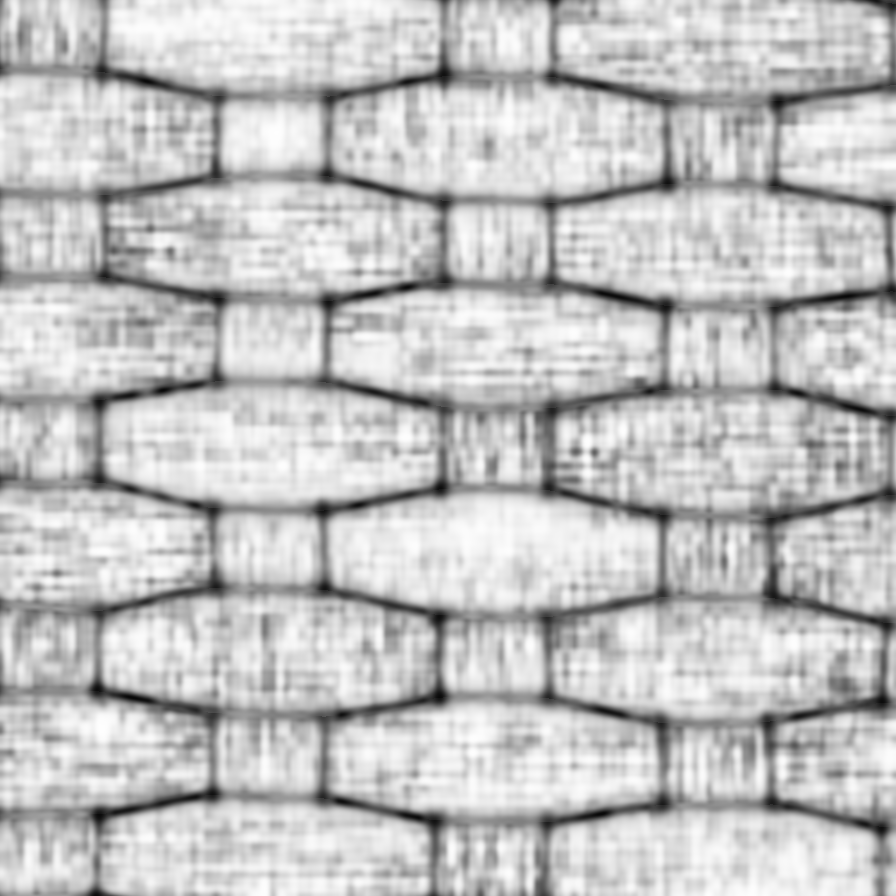
This texture is drawn by a Shadertoy shader. Its source:

```glsl
const float TAU = 6.2831853;
const float COLUMNS = 2.0;        // weave periods across
const float ROW_PITCH = 0.1154;   // height of one woven row
const float ROW_START = 0.16;     // rows hidden below the canvas
const float BULGE = 0.104;        // edge swing, in rows
const float REED_HALF = 0.378;    // half length of a reed, in periods
const vec3 PAPER = vec3(0.995);
const vec3 INK = vec3(0.01);

float hash(vec2 p) {
    vec3 q = fract(p.xyx * vec3(0.1031, 0.1030, 0.0973));
    q += dot(q, q.yzx + 33.33);
    return fract((q.x + q.y) * q.z);
}

float noise(vec2 p) {
    vec2 i = floor(p), f = fract(p);
    f = f * f * (3.0 - 2.0 * f);
    vec2 e = vec2(0.0, 1.0);
    return mix(mix(hash(i), hash(i + e.yx), f.x),
               mix(hash(i + e.xy), hash(i + e.yy), f.x), f.y);
}

float softLine(float distance, float radius) {
    float d = distance / radius;
    return exp(-d * d);
}

// Crossed fibres; "along" chooses horizontal (1) or vertical (0) dominance
float fibres(vec2 p, float along) {
    float horizontal = noise(p * vec2(17.0, 125.0) + 7.0);
    float vertical = noise(p * vec2(125.0, 21.0) + 31.0);
    float speck = noise(p * vec2(95.0, 75.0) + 53.0);
    float n = mix(vertical, horizontal, mix(0.2, 0.65, along));
    n = mix(n, speck, 0.34);
    n = clamp(0.5 + 1.12 * (n - 0.5), 0.0, 1.0);
    return n * n;
}

// Slanted and slightly uneven weave space
vec2 warp(vec2 p) {
    vec2 wobble = vec2(noise(p * 9.0 + 3.0), noise(p * 9.0 + 17.0)) - 0.5;
    vec2 slant = vec2(-0.010 * (p.y - 0.5), 0.016 * (p.x - 0.4));
    return p + slant + 0.006 * wobble;
}

float weaveDarkness(vec2 p) {
    vec2 q = warp(p);
    float column = COLUMNS * (q.x - 0.302);
    float level = q.y / ROW_PITCH + ROW_START;

    // Nearest wavy edge between rows
    float edge = floor(level + 0.5);
    float wave = clamp(1.4 * cos(TAU * (column + 0.5 * (edge - 1.0))), -1.0, 1.0);
    float offset = level - edge - BULGE * wave;
    float row = offset > 0.0 ? edge : edge - 1.0;
    float gap = abs(offset) * ROW_PITCH;

    // Reed and crossing strand within the row
    float phase = column + 0.5 * row + 0.5;
    float along = abs(fract(phase) - 0.5);
    float side = abs(along - REED_HALF) / COLUMNS;
    float corner = min(side, abs(along - 0.5 + REED_HALF) / COLUMNS);
    float reed = 1.0 - smoothstep(-0.008, 0.008, along - REED_HALF);

    // Wear differs by piece and in bands along it
    vec2 reedId = vec2(floor(phase), row);
    float strandTone = hash(vec2(floor(phase + 0.5), row) + 71.0);
    float tone = mix(strandTone, hash(reedId + 11.0), reed);
    float band = noise(p * vec2(7.0, 30.0) + 19.0);
    float wear = mix(0.06, 1.2, 0.45 * tone + 0.55 * band);
    wear *= mix(1.05, mix(0.85, 1.25, smoothstep(0.1, 0.37, along)), reed);
    float grain = fibres(p, reed * mix(0.4, 1.2, hash(reedId + 43.0)));
    float body = wear * grain * smoothstep(0.0, 0.006, gap);
    body *= 1.0 - 0.3 * min(body, 1.0);

    // Dark seams, stronger on the slopes and at the corners
    float patchy = mix(0.55, 1.08, noise(p * 55.0 + 5.0));
    float slope = 1.0 - smoothstep(0.75, 1.0, abs(wave));
    float seam = mix(0.4, 0.92, slope) * patchy * softLine(gap, 0.0062);
    float sideSeam = 0.52 * patchy * softLine(side, 0.0065);
    float knot = 0.82 * patchy * softLine(length(vec2(corner, gap)), 0.0115);
    float shadow = 0.18 * softLine(gap, 0.016);

    float light = (1.0 - body) * (1.0 - min(seam, 0.97));
    light *= (1.0 - sideSeam) * (1.0 - knot) * (1.0 - shadow);
    return 1.0 - light;
}

void mainImage(out vec4 fragColor, in vec2 fragCoord) {
    vec2 p = fragCoord / iResolution.xy;
    fragColor = vec4(mix(PAPER, INK, weaveDarkness(p)), 1.0);
}
```
